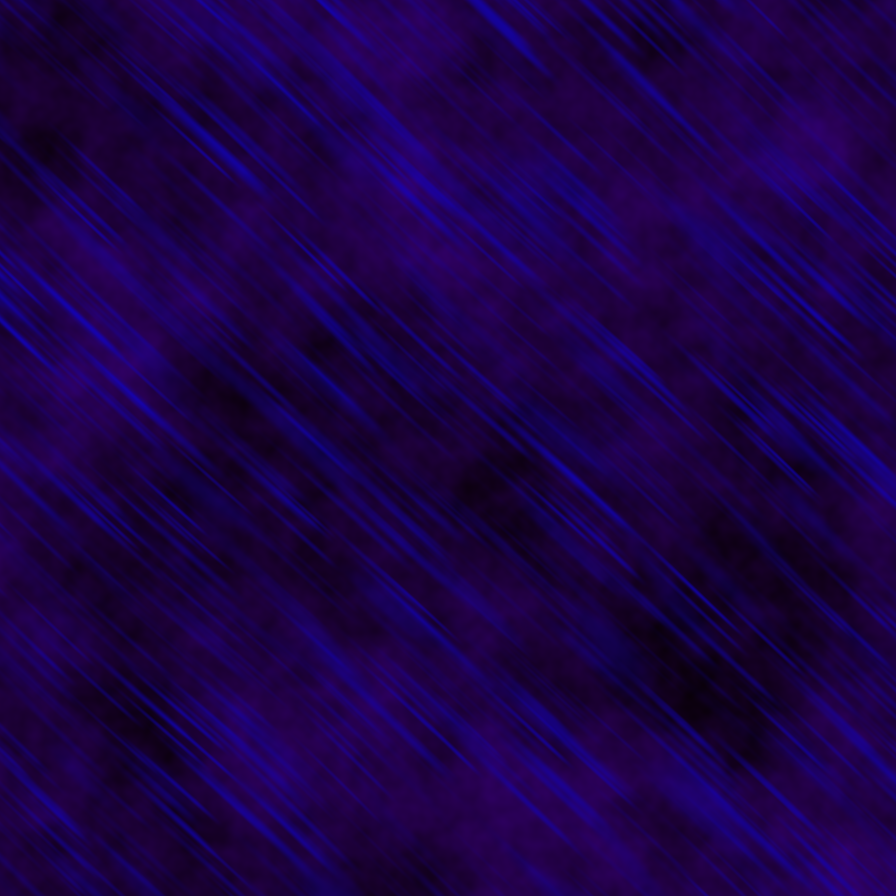
Give the GLSL for this texture, as a three.js fragment shader.

```glsl
// Draws slanted blue light streaks over dark, mottled violet clouds.
varying vec2 vUv;

const vec3 CLOUD_DARK = vec3(0.05, 0.0, 0.07);
const vec3 CLOUD_BRIGHT = vec3(0.183, 0.0, 0.39);
const vec3 STREAK_BLUE = vec3(0.06, 0.01, 0.80);

const float CLOUD_SCALE = 2.7;
const float CLOUD_CONTRAST = 0.68;
const int CLOUD_OCTAVES = 6;
const float OCTAVE_GAIN = 0.7;

const float STREAK_ANGLE = 0.75;    // radians below horizontal
const float STREAK_BEND = 0.012;
const int STREAK_LAYERS = 6;
const float COARSE_ROWS = 38.0;     // rows per unit in the widest layer
const float ROW_GROWTH = 1.2;
const float STREAKS_PER_UNIT = 3.6; // in the widest layer
const float LENGTH_FALLOFF = 0.45;  // extra streaks per unit, each layer
const float STREAK_SHARE = 0.42;    // share of cells holding a streak
const float STREAK_HALF_WIDTH = 0.3; // fraction of a row
const float STREAK_OPACITY = 0.62;
const float HAZE_OPACITY = 0.25;

float hash(vec2 p) {
  vec3 q = fract(vec3(p.xyx) * 0.1031);
  q += dot(q, q.yzx + 33.33);
  return fract((q.x + q.y) * q.z);
}

vec2 gradientAt(vec2 cell) {
  float angle = 6.28319 * hash(cell);
  return vec2(cos(angle), sin(angle));
}

float gradientNoise(vec2 p) {
  vec2 cell = floor(p);
  vec2 f = p - cell;
  vec2 fade = f * f * f * (f * (f * 6.0 - 15.0) + 10.0);
  vec2 e = vec2(1.0, 0.0);
  float a = dot(gradientAt(cell), f);
  float b = dot(gradientAt(cell + e.xy), f - e.xy);
  float c = dot(gradientAt(cell + e.yx), f - e.yx);
  float d = dot(gradientAt(cell + e.xx), f - e.xx);
  return mix(mix(a, b, fade.x), mix(c, d, fade.x), fade.y);
}

float cloudNoise(vec2 p) {
  float sum = 0.0;
  float amplitude = 1.0;
  for (int i = 0; i < CLOUD_OCTAVES; i++) {
    sum += amplitude * gradientNoise(p);
    p = mat2(1.6, 1.2, -1.2, 1.6) * p + 17.3;
    amplitude *= OCTAVE_GAIN;
  }
  return sum;
}

// One layer of tapered streaks; p.x runs along them, p.y across.
float streakLayer(vec2 p, float rows, float perUnit, float seed) {
  float row = floor(p.y * rows);
  float along = p.x * perUnit + 7.0 * hash(vec2(row, seed));
  vec2 id = vec2(floor(along), row) + seed * 13.7;

  float center = mix(0.3, 0.7, hash(id + 3.1));
  float offset = abs(fract(p.y * rows) - center);
  float profile = 1.0 - smoothstep(0.0, STREAK_HALF_WIDTH, offset);

  float t = fract(along);
  float taper = smoothstep(0.0, 0.6, t) * (1.0 - smoothstep(0.75, 1.0, t));

  float present = step(hash(id + 8.9), STREAK_SHARE);
  float strength = pow(hash(id + 21.7), 1.3);
  float clump = smoothstep(-0.25, 0.3, gradientNoise(p * vec2(4.0, 12.0) + 5.3));
  return present * strength * profile * taper * mix(0.35, 1.0, clump);
}

void main() {
  // Clouds
  float cloud = 0.5 + CLOUD_CONTRAST * cloudNoise(vUv * CLOUD_SCALE + 11.4);
  vec3 color = mix(CLOUD_DARK, CLOUD_BRIGHT, clamp(cloud, -0.15, 1.3));

  // Streak axes, slightly bent
  float s = sin(STREAK_ANGLE);
  float c = cos(STREAK_ANGLE);
  vec2 p = vec2(c * vUv.x - s * vUv.y, s * vUv.x + c * vUv.y) + 5.0;
  p.y += STREAK_BEND * gradientNoise(vUv * 2.5);

  // Soft blue haze drawn out along the streaks
  float haze = smoothstep(0.05, 0.55, gradientNoise(p * vec2(5.0, 34.0)));
  color = mix(color, STREAK_BLUE, HAZE_OPACITY * haze);

  // Streaks, from long and wide to short and fine
  float clear = 1.0;
  float rows = COARSE_ROWS;
  for (int i = 0; i < STREAK_LAYERS; i++) {
    float layer = float(i);
    float perUnit = STREAKS_PER_UNIT + LENGTH_FALLOFF * layer;
    clear *= 1.0 - STREAK_OPACITY * streakLayer(p, rows, perUnit, layer + 1.0);
    rows *= ROW_GROWTH;
  }
  color = mix(color, STREAK_BLUE, 1.0 - clear);

  gl_FragColor = vec4(max(color, 0.0), 1.0);
}
```
